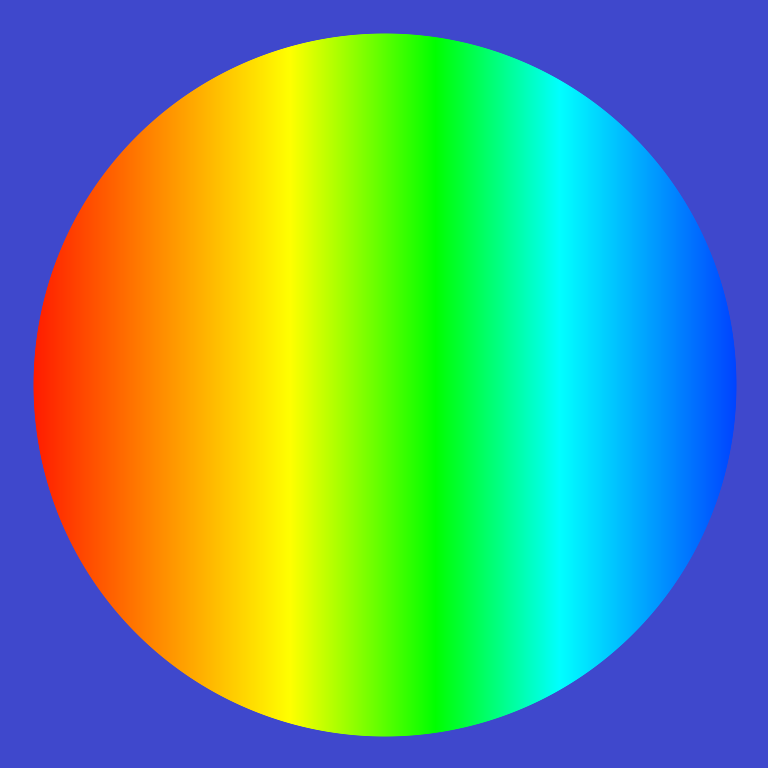
Write a three.js fragment shader that draws this background.

```glsl
// A disc filled with a left-to-right rainbow on a flat indigo ground.
// The rainbow is a piecewise linear blend between colour stops placed
// along x; a circle distance function masks it with a smooth edge.

#define DISC_CENTER vec2(0.5013, 0.4987)
#define DISC_RADIUS 0.4577
#define INDIGO vec3(0.247, 0.282, 0.800)
#define RED_X 0.003
#define YELLOW_X 0.378
#define GREEN_X 0.567
#define CYAN_X 0.729
#define BLUE_X 1.040

varying vec2 vUv;

// Linear ramp from 0 at start to 1 at end, clamped outside.
float ramp(float start, float end, float x) {
  return clamp((x - start) / (end - start), 0.0, 1.0);
}

// Red, yellow, green, cyan, blue: one channel changes in each span.
vec3 rainbow(float x) {
  float red = 1.0 - ramp(YELLOW_X, GREEN_X, x);
  float green = ramp(RED_X, YELLOW_X, x) - ramp(CYAN_X, BLUE_X, x);
  float blue = ramp(GREEN_X, CYAN_X, x);
  return vec3(red, green, blue);
}

void main() {
  // Signed distance to the disc rim, negative inside.
  float rim = length(vUv - DISC_CENTER) - DISC_RADIUS;
  float edgeWidth = max(fwidth(vUv.x), 0.0001);
  float discMask = 1.0 - smoothstep(-0.5 * edgeWidth, 0.5 * edgeWidth, rim);

  gl_FragColor = vec4(mix(INDIGO, rainbow(vUv.x), discMask), 1.0);
}
```
